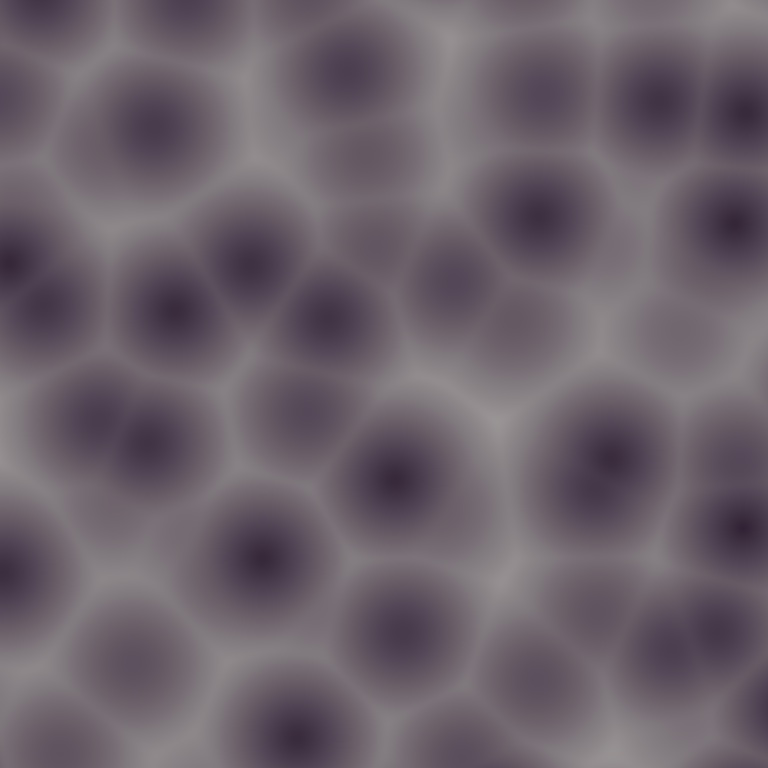
Reproduce this texture procedurally as a WebGL 2 fragment shader.

```glsl
#version 300 es
precision highp float;
// Soft mauve-grey cellular field: a flat slice through three-dimensional
// cellular noise. Feature points near the slice give deep dark spots, distant
// ones give pale cells; a smooth minimum softens the creases between them.

#define CELLS_ACROSS 6.3
#define SLICE_DEPTH 20.45
#define CREASE_SHARPNESS 45.0
#define SPOT_COLOR vec3(0.185, 0.130, 0.200)
#define DUSK_COLOR vec3(0.345, 0.298, 0.358)
#define MAUVE_COLOR vec3(0.415, 0.368, 0.405)
#define GREY_COLOR vec3(0.500, 0.473, 0.492)
#define PALE_COLOR vec3(0.625, 0.605, 0.605)

uniform vec2 u_resolution;
out vec4 fragColor;

// Integer hash of a lattice cell to three values in 0..1
vec3 hashCell(vec3 cell) {
    uvec3 v = uvec3(ivec3(cell) + 64);
    v = v * 1664525u + 1013904223u;
    v.x += v.y * v.z;
    v.y += v.z * v.x;
    v.z += v.x * v.y;
    v ^= v >> 16u;
    v.x += v.y * v.z;
    v.y += v.z * v.x;
    v.z += v.x * v.y;
    return vec3(v >> 8u) / 16777216.0;
}

// Smooth distance to the nearest feature point
float cellDistance(vec3 p) {
    vec3 base = floor(p);
    float weightSum = 0.0;
    for (int z = -1; z <= 1; z++) {
        for (int y = -1; y <= 1; y++) {
            for (int x = -1; x <= 1; x++) {
                vec3 cell = base + vec3(x, y, z);
                float dist = length(cell + hashCell(cell) - p);
                weightSum += exp(-CREASE_SHARPNESS * dist);
            }
        }
    }
    return -log(weightSum) / CREASE_SHARPNESS;
}

// Dark spot to pale ridge, blended piece by piece
vec3 ramp(float dist) {
    vec3 color = mix(SPOT_COLOR, DUSK_COLOR, clamp(dist / 0.34, 0.0, 1.0));
    color = mix(color, MAUVE_COLOR, clamp((dist - 0.34) / 0.14, 0.0, 1.0));
    color = mix(color, GREY_COLOR, clamp((dist - 0.48) / 0.20, 0.0, 1.0));
    return mix(color, PALE_COLOR, clamp((dist - 0.68) / 0.32, 0.0, 1.0));
}

void main() {
    vec2 uv = gl_FragCoord.xy / min(u_resolution.x, u_resolution.y);
    float dist = cellDistance(vec3(uv * CELLS_ACROSS, SLICE_DEPTH));
    fragColor = vec4(ramp(dist), 1.0);
}
```
